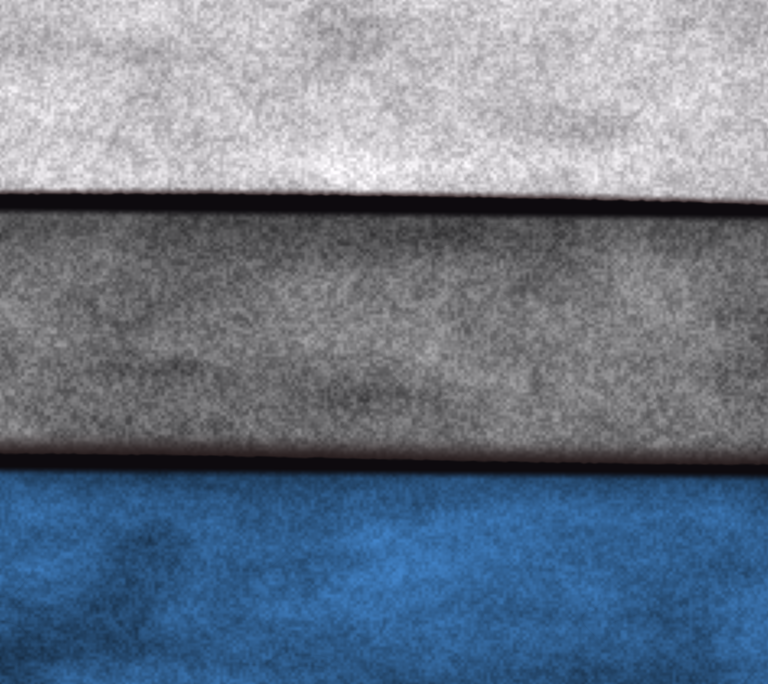
Reproduce this texture procedurally as a WebGL 2 fragment shader.

```glsl
#version 300 es
precision highp float;
// Three folded velvet cloths, pale grey over mid grey over blue, stacked in
// horizontal bands. Curved hems cast dark gaps; warped noise makes the worn
// mottling, ridged noise the fine creases, and small cells the pile.

#define PALE vec3(0.755, 0.745, 0.76)
#define GREY vec3(0.430, 0.428, 0.436)
#define BLUE vec3(0.160, 0.318, 0.485)
#define GAP vec3(0.050, 0.040, 0.055)
#define HEM vec3(0.220, 0.160, 0.165)
#define GRAIN_SCALE 210.0
#define MOTTLE_SCALE 6.5
#define CREASE_SCALE 22.0
#define EDGE_SOFT 0.0022

uniform vec2 u_resolution;
out vec4 outColor;

float hash(vec2 p) {
  vec3 q = fract(vec3(p.xyx) * 0.1031);
  q += dot(q, q.yzx + 33.33);
  return fract((q.x + q.y) * q.z);
}

float noise(vec2 p) {
  vec2 i = floor(p), f = fract(p);
  f = f * f * (3.0 - 2.0 * f);
  return mix(mix(hash(i), hash(i + vec2(1, 0)), f.x),
             mix(hash(i + vec2(0, 1)), hash(i + vec2(1, 1)), f.x), f.y);
}

float fbm(vec2 p) {
  float sum = 0.0, amp = 0.5;
  for (int i = 0; i < 5; i++) {
    sum += amp * noise(p);
    p = mat2(1.6, 1.2, -1.2, 1.6) * p + 7.3;
    amp *= 0.52;
  }
  return sum;
}

// Soft elliptical rub mark
float rub(vec2 p, vec2 center, vec2 size) {
  vec2 d = (p - center) / size;
  return exp(-dot(d, d));
}

// Broad worn patches, about -1 to 1
float mottle(vec2 p) {
  vec2 q = p * MOTTLE_SCALE * vec2(0.8, 1.15);
  vec2 warp = vec2(fbm(q + 3.1), fbm(q + 17.7)) - 0.5;
  return (fbm(q + 1.5 * warp) - 0.5) * 3.2;
}

// Thin wandering cracks, 0 to 1
float crease(vec2 p) {
  vec2 q = p * CREASE_SCALE;
  q += 2.2 * vec2(noise(q * 0.6), noise(q * 0.6 + 31.0));
  float ridge = 1.0 - abs(2.0 * noise(q) - 1.0);
  return pow(ridge, 5.0) * smoothstep(0.3, 0.7, noise(p * 9.0 + 5.0));
}

// Short pile, about -1 to 1
float pile(vec2 p) {
  vec2 q = p * GRAIN_SCALE;
  return 1.3 * (noise(q) - 0.5) + 1.0 * (noise(q * 0.48 + 9.0) - 0.5);
}

void main() {
  vec2 uv = gl_FragCoord.xy / u_resolution;
  vec2 p = gl_FragCoord.xy / u_resolution.y;
  float x = uv.x, y = uv.y;
  float wear = mottle(p), crack = crease(p), grain = pile(p);
  float fuzz = 0.002 * (noise(p * 130.0) - 0.5);

  // Hem lines and the lower ends of the gaps beneath them
  float paleHem = 0.716 + 0.005 * x - 0.020 * x * x + fuzz;
  float greyHem = 0.3367 - 0.016 * smoothstep(0.0, 1.0, x) + fuzz;
  float paleGap = 0.692 - 0.011 * x;
  float greyGap = 0.313 - 0.009 * x;

  // Pale cloth: dark rubs above, bright roll near the hem
  float h = y - paleHem;
  float rubs = rub(uv, vec2(0.45, 0.95), vec2(0.05, 0.05))
             + rub(uv, vec2(0.16, 0.93), vec2(0.09, 0.03))
             + 0.8 * rub(uv, vec2(0.77, 0.81), vec2(0.06, 0.025))
             + 0.6 * rub(uv, vec2(0.53, 0.82), vec2(0.07, 0.05));
  vec3 pale = PALE + 0.12 * wear - 0.10 * rubs - 0.05 * crack + 0.13 * grain;
  pale += 0.06 * rub(uv, vec2(0.5, 0.755), vec2(0.7, 0.03));
  pale = mix(HEM, pale, smoothstep(-0.003, 0.012, h));

  // Grey cloth: shaded at the top and rolled under at the bottom
  h = y - greyHem;
  rubs = rub(uv, vec2(0.46, 0.42), vec2(0.08, 0.03))
       + rub(uv, vec2(0.20, 0.46), vec2(0.12, 0.025))
       + 0.8 * rub(uv, vec2(0.88, 0.46), vec2(0.07, 0.045))
       + rub(uv, vec2(0.0, 0.47), vec2(0.025, 0.02))
       + rub(uv, vec2(0.70, 0.43), vec2(0.012, 0.025));
  vec3 grey = GREY + 0.10 * wear - 0.10 * rubs + 0.05 * crack + 0.115 * grain;
  grey += 0.04 * rub(uv, vec2(0.4, 0.46), vec2(0.6, 0.09));
  grey *= mix(1.0, 0.78, smoothstep(0.60, 0.69, y));
  grey = mix(HEM * 0.7, grey, smoothstep(-0.004, 0.038, h));
  grey = mix(grey, GAP, smoothstep(paleGap - 0.009, paleGap + 0.006, y));

  // Blue cloth: smoother nap, streaked sideways, dim at the lower left
  float streak = fbm(p * vec2(5.0, 19.0) + 40.0) - 0.5;
  float nap = 0.22 * wear + 0.55 * streak + 0.20 * grain - 0.10 * crack;
  nap += 0.18 * rub(uv, vec2(0.62, 0.19), vec2(0.25, 0.08))
       + 0.12 * rub(uv, vec2(0.92, 0.08), vec2(0.12, 0.08))
       - 0.18 * rub(uv, vec2(0.33, 0.25), vec2(0.10, 0.04))
       - 0.25 * rub(uv, vec2(0.02, 0.08), vec2(0.14, 0.12));
  vec3 blue = BLUE * (1.06 + nap);
  blue *= mix(1.0, 0.75, smoothstep(0.25, 0.31, y));
  blue = mix(blue, GAP, smoothstep(greyGap - 0.010, greyGap + 0.006, y));

  // Stack the cloths from the bottom up
  vec3 color = mix(blue, grey, smoothstep(-EDGE_SOFT, EDGE_SOFT, y - greyHem));
  color = mix(color, pale, smoothstep(-EDGE_SOFT, EDGE_SOFT, y - paleHem));
  outColor = vec4(clamp(color, 0.0, 1.0), 1.0);
}
```
